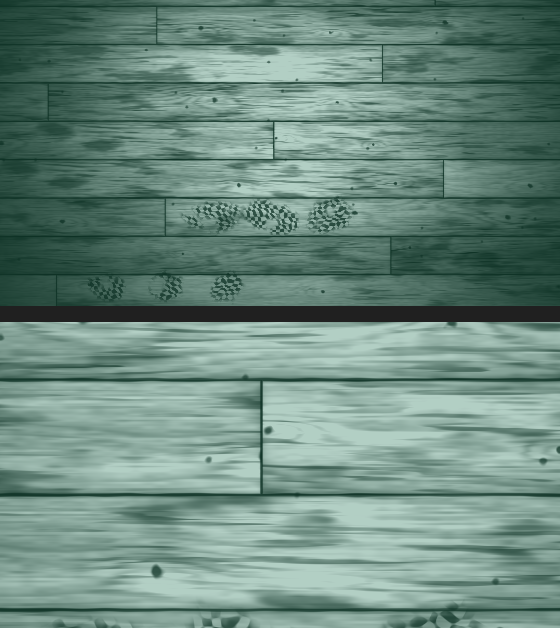
Top: the whole. Bottom: its middle third, enlarged.
Write a WebGL 1 fragment shader that draws this texture.

```glsl
precision highp float;
// Weathered green plank floor: eight staggered rows with grain, knots, boot stains and dark edges.
uniform vec2 u_resolution;

float hash(vec2 p) {
  return fract(sin(dot(p, vec2(12.99, 78.23))) * 4375.85);
}

float noise(vec2 p) {
  vec2 i = floor(p), f = fract(p);
  f *= f * (3.0 - 2.0 * f);
  return mix(mix(hash(i), hash(i + vec2(1, 0)), f.x),
             mix(hash(i + vec2(0, 1)), hash(i + vec2(1, 1)), f.x), f.y);
}

// Rotated octaves hide the lattice of the noise
float cloudy(vec2 p) {
  float sum = 0.0, weight = 0.5;
  for (int i = 0; i < 4; i++) {
    sum += weight * noise(p);
    p = mat2(1.6, 1.2, -1.2, 1.6) * p + 3.7;
    weight *= 0.5;
  }
  return sum / 0.94;
}

// Scattered knots: x = bend of the grain, y = dark core, z = pale halo
vec3 knots(vec2 p, float seed) {
  vec3 sum = vec3(0.0);
  float cell = floor(p.x / 0.42);
  for (int i = -1; i <= 1; i++) {
    vec2 key = vec2(cell + float(i), seed);
    float present = step(0.4, hash(key + 3.1));
    float size = mix(0.005, 0.011, hash(key + 5.7));
    vec2 center = vec2((key.x + 0.2 + 0.6 * hash(key)) * 0.42, 0.07 * (hash(key + 1.3) - 0.5));
    vec2 d = p - center;
    float r = length(d * vec2(0.8, 1.0)) + 0.005 * (noise(p * 150.0) - 0.5);
    vec2 oval = d * vec2(0.3, 1.0);
    float bend = exp(-dot(oval, oval) / (6.0 * size * size));
    float core = 1.0 - smoothstep(size * 0.3, size, r);
    sum += present * vec3(bend, core, exp(-r * r / (12.0 * size * size)));
  }
  return sum;
}

// Worn tread marks: three across each of two rows
float bootPrints(vec2 p) {
  float sum = 0.0;
  for (int i = 0; i < 6; i++) {
    float n = float(i), lower = floor(n / 3.0);
    vec2 d = p - vec2(mix(0.69, 0.35, lower) + 0.195 * mod(n, 3.0), mix(0.292, 0.062, lower));
    float angle = 0.5 * sin(n * 2.3);
    vec2 q = mat2(cos(angle), sin(angle), -sin(angle), cos(angle)) * d;
    float sole = length(q / mix(vec2(0.1, 0.058), vec2(0.062, 0.052), lower));
    float outline = 1.0 - smoothstep(0.7, 1.05, sole + 0.6 * (cloudy(p * 30.0) - 0.5));
    q += 0.012 * (vec2(noise(p * 55.0), noise(p * 55.0 + 9.0)) - 0.5);
    float tread = sin(q.x * 300.0 + 2.0 * sin(q.y * 75.0)) + sin(q.y * 380.0 + q.x * 140.0);
    float worn = smoothstep(0.25, 0.55, cloudy(p * 26.0 + n * 7.0));
    sum = max(sum, outline * worn * smoothstep(-0.5, 0.5, tread));
  }
  return sum;
}

void main() {
  vec2 uv = gl_FragCoord.xy / u_resolution;
  vec2 p = gl_FragCoord.xy / u_resolution.y;
  float aspect = u_resolution.x / u_resolution.y;
  float pixel = 1.0 / u_resolution.y;

  // Plank layout, counted from the top, with one butt joint in each row
  float pitch = 0.1253;
  float rowPos = (0.9795 - p.y) / pitch;
  float row = floor(rowPos), across = fract(rowPos);
  float joint = fract(0.28 + 0.403 * row) - 0.1 * step(3.5, mod(row, 5.0));
  float side = step(joint, uv.x);
  float seed = 10.0 * hash(vec2(row + 2.0, side + 4.0));
  vec2 g = vec2(p.x + seed * 3.7, (across - 0.5) * pitch);

  // Growth rings bent by layered sines and knots
  vec3 knot = knots(g, floor(seed * 9.0));
  float fiber = noise(vec2(g.x * 13.0, g.y * 400.0 + seed));
  float ring = 34.0 * g.y + 5.0 * noise(vec2(g.x * 1.7, g.y * 12.0 + seed));
  ring += 0.3 * sin(g.x * 9.0 + g.y * 55.0) + 0.14 * sin(g.x * 24.0 - g.y * 90.0);
  ring += 1.8 * knot.x + 0.4 * fiber;
  float rings = pow(0.5 + 0.5 * sin(ring * 8.0), 2.0);

  // Grain, splits and broad discoloration
  float cloud = cloudy(vec2(g.x * 3.0, g.y * 16.0 + seed));
  float pores = noise(vec2(g.x * 70.0, g.y * 280.0));
  float split = noise(vec2(g.x * 12.0 + fiber, g.y * 190.0 + ring * 0.8));
  split = smoothstep(0.62, 0.85, split) * smoothstep(0.35, 0.7, cloudy(g * vec2(4.0, 22.0) + 9.0));
  float tone = 0.74 + 0.10 * cos(2.094 * (row - 1.0)) + 0.07 * step(2.5, row) * step(row, 3.5);
  tone -= 0.10 * side * step(0.5, row) * step(row, 1.5);
  tone += 0.16 * (hash(vec2(seed, 2.0)) - 0.5) + 0.55 * (cloud - 0.5);
  tone += 0.15 * (fiber - 0.5) + 0.10 * (pores - 0.5);
  tone -= rings * mix(0.04, 0.2, noise(vec2(g.x * 2.5, seed)));
  tone -= 0.30 * split;
  tone += 0.07 * knot.z;
  tone *= 1.0 - 0.75 * clamp(knot.y, 0.0, 1.0);

  // Grime streaked along each plank, boot stains and small dark specks
  float edge = min(across, 1.0 - across) * pitch;
  float butt = abs(uv.x - joint) * aspect;
  float grime = cloudy(vec2(g.x * 7.0, g.y * 24.0 + seed * 2.0)) + 0.16 * (fiber - 0.5);
  tone *= 1.0 - 0.5 * smoothstep(0.56, 0.78, grime);
  tone *= 1.0 - 0.45 * exp(-edge * 120.0) * cloudy(p * vec2(14.0, 30.0));
  tone *= 1.0 - 0.75 * bootPrints(p);
  vec2 speckCell = floor(p * 22.0);
  vec2 speckAt = 0.25 + 0.5 * vec2(hash(speckCell), hash(speckCell + 8.0));
  float speck = length(fract(p * 22.0) - speckAt) / 22.0 + 0.003 * (pores - 0.5);
  tone *= 1.0 - 0.6 * step(0.95, hash(speckCell + 4.0)) * (1.0 - smoothstep(0.001, 0.004 + pixel, speck));

  // Lit lips and narrow, uneven gaps between planks
  float lip = across * pitch - 0.005;
  tone += 0.14 * exp(-lip * lip / 0.000003) * noise(vec2(p.x * 15.0, row));
  float gap = min(edge + 0.0012 * (noise(vec2(p.x * 40.0, row)) - 0.4), butt + 0.0004);
  float depth = mix(0.1, 0.4, noise(vec2(p.x * 9.0, row + 5.0)));
  tone *= mix(depth, 1.0, smoothstep(0.0008, 0.0022 + 0.5 * pixel, gap));
  tone *= 1.0 - 0.22 * exp(-gap * 200.0);

  // Uneven light fading toward the sides
  vec2 fromLight = (uv - vec2(0.52, 0.58)) * 2.0;
  tone *= exp(-1.45 * fromLight.x * fromLight.x - 0.6 * fromLight.y * fromLight.y);
  vec3 darkGreen = vec3(0.05, 0.19, 0.14), paleSage = vec3(0.70, 0.81, 0.77);
  gl_FragColor = vec4(mix(darkGreen, paleSage, clamp(tone * 1.32, 0.0, 1.0)), 1.0);
}
```
